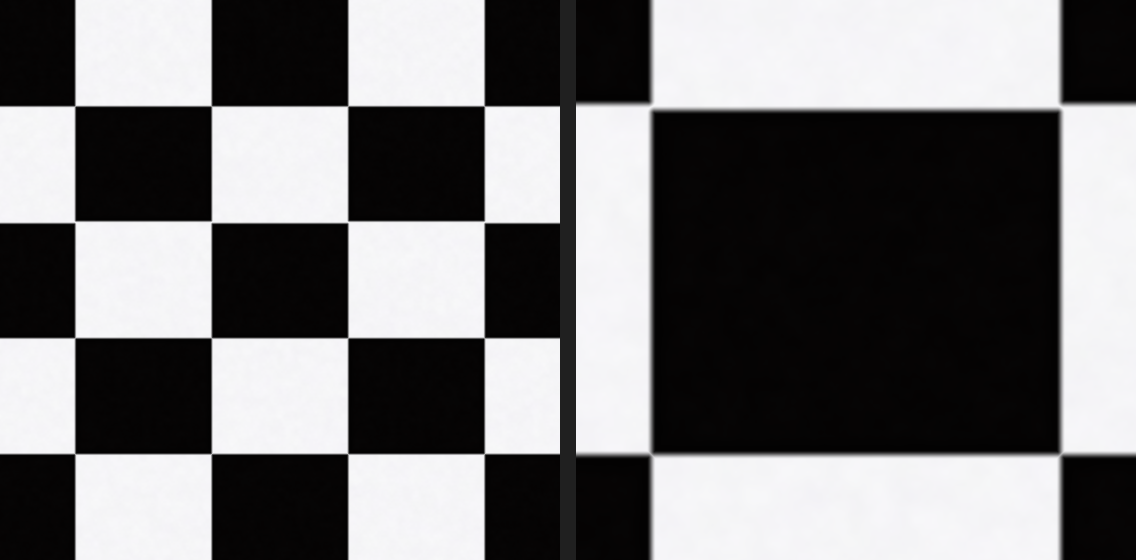
Left, the full canvas; right, a detail of the centre.
A Shadertoy shader for this pattern:

```glsl
// Black and white checkerboard of wide cells with soft edges and faint paper grain.

const vec2 CELL_SIZE = vec2(0.2437, 0.207);
const vec2 GRID_ORIGIN = vec2(0.1345, 0.189);
const float CORNER_RADIUS = 0.002;
const float EDGE_SOFTNESS = 0.0028;
const float OPEN_SEAM_ROW = 2.0;
const float SEAM_INSET = 0.0018;

const vec3 INK = vec3(0.022, 0.016, 0.016);
const vec3 PAPER = vec3(0.963, 0.962, 0.970);

float hash(vec2 p) {
    return fract(sin(dot(p, vec2(127.1, 311.7))) * 43758.5453);
}

float valueNoise(vec2 p) {
    vec2 cell = floor(p);
    vec2 f = fract(p);
    f = f * f * (3.0 - 2.0 * f);
    float low = mix(hash(cell), hash(cell + vec2(1, 0)), f.x);
    float high = mix(hash(cell + vec2(0, 1)), hash(cell + vec2(1, 1)), f.x);
    return mix(low, high, f.y);
}

// Layered noise centred on zero
float grain(vec2 p, float frequency) {
    float sum = 0.0;
    float weight = 0.5;
    for (int octave = 0; octave < 3; octave++) {
        sum += weight * (valueNoise(p * frequency) - 0.5);
        p += vec2(3.7, 8.1);
        frequency *= 2.0;
        weight *= 0.6;
    }
    return sum;
}

float roundedBox(vec2 p, vec2 halfSize, float radius) {
    vec2 q = abs(p) - halfSize + radius;
    return length(max(q, 0.0)) + min(max(q.x, q.y), 0.0) - radius;
}

// One row boundary leaves a thin gap between diagonal dark cells
float seamInset(float row) {
    return abs(row - OPEN_SEAM_ROW) < 0.5 ? SEAM_INSET : 0.0;
}

float cellDistance(vec2 p, vec2 cell) {
    vec2 low = cell * CELL_SIZE + vec2(0.0, seamInset(cell.y));
    vec2 high = (cell + 1.0) * CELL_SIZE - vec2(0.0, seamInset(cell.y + 1.0));
    return roundedBox(p - 0.5 * (low + high), 0.5 * (high - low), CORNER_RADIUS);
}

// Distance to the nearest dark cell among the four around the point
float checkerDistance(vec2 p) {
    vec2 base = floor(p / CELL_SIZE - 0.5);
    float nearest = 1.0;
    for (int j = 0; j < 2; j++) {
        for (int i = 0; i < 2; i++) {
            vec2 cell = base + vec2(i, j);
            if (mod(cell.x + cell.y, 2.0) < 0.5) {
                nearest = min(nearest, cellDistance(p, cell));
            }
        }
    }
    return nearest;
}

void mainImage(out vec4 fragColor, in vec2 fragCoord) {
    vec2 uv = fragCoord / iResolution.xy;
    float pixel = 1.0 / min(iResolution.x, iResolution.y);
    float d = checkerDistance(uv - GRID_ORIGIN);

    // Mottled paper with a slight lavender cast in the darker flecks
    float mottle = grain(uv, 70.0);
    float tint = grain(uv + 5.3, 45.0);
    vec3 paper = PAPER + 0.024 * mottle + 0.014 * tint * vec3(0.3, 1.0, -0.5);

    // Ink settles darker along the cell borders
    float interior = smoothstep(0.002, 0.014, -d);
    vec3 ink = INK * mix(0.5, 1.0, interior) + 0.014 * grain(uv + 9.1, 80.0) * interior;

    float softness = max(EDGE_SOFTNESS, 0.75 * pixel);
    vec3 color = mix(ink, paper, smoothstep(-softness, softness, d));
    fragColor = vec4(clamp(color, 0.0, 1.0), 1.0);
}
```
